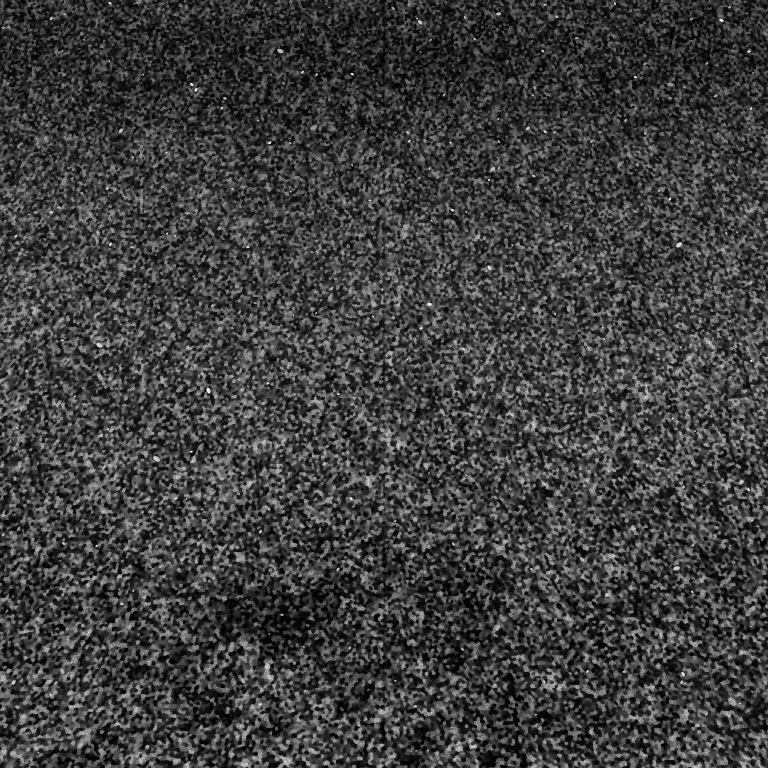
Give the GLSL for this texture, as a WebGL 2 fragment shader.

```glsl
#version 300 es
precision highp float;
// Dark granular ground seen at a shallow angle, finer towards the top.
// Blended cellular noise gives the grain, layered sines and soft bands
// shade it, and sparse rotated ellipses add pale stones.

uniform vec2 u_resolution;
out vec4 outColor;

vec3 hash3(vec2 cell, float seed) {
    vec3 q = fract((cell.xyx + seed) * vec3(0.1031, 0.1030, 0.0973));
    q += dot(q, q.yxz + 33.33);
    return fract((q.xxy + q.yzz) * q.zyx);
}

// Blended cellular noise with zero mean and unit variance
float cellField(vec2 p, float sharpness, float seed) {
    vec2 base = floor(p);
    float total = 0.0;
    float power = 0.0;
    for (int j = -1; j <= 1; j++) {
        for (int i = -1; i <= 1; i++) {
            vec2 cell = base + vec2(i, j);
            vec3 h = hash3(cell, seed);
            vec2 d = p - cell - h.xy;
            float weight = exp(-sharpness * dot(d, d));
            total += weight * (h.z - 0.5) * sqrt(12.0);
            power += weight * weight;
        }
    }
    return total / sqrt(power);
}

// Perspective map: cells per unit height grow from nearCells upwards
vec2 groundPlane(vec2 uv, float nearCells, float growth) {
    float cells = nearCells + growth * uv.y;
    return vec2((uv.x - 0.5) * cells, uv.y * (nearCells + 0.5 * growth * uv.y));
}

float bump(float x, float center, float width) {
    float d = (x - center) / width;
    return exp(-d * d);
}

// Broad uneven patches
float patches(vec2 p) {
    float sum = 0.0;
    float amplitude = 0.5;
    for (int i = 0; i < 4; i++) {
        sum += amplitude * sin(p.x + 1.3 * sin(p.y)) * sin(p.y + 1.1 * sin(p.x + 2.0));
        p = mat2(1.4, 1.1, -1.1, 1.4) * p + 1.7;
        amplitude *= 0.65;
    }
    return sum;
}

// Light and dark bands across the ground
float bands(float y) {
    float middle = smoothstep(0.2, 0.48, y) * (1.0 - smoothstep(0.55, 0.85, y));
    return 0.28 * middle - 0.6 * bump(y, 0.93, 0.1)
         - 0.12 * bump(y, 0.16, 0.1) + 0.2 * bump(y, 0.0, 0.06);
}

// Dark hollows gathered in the lower part
float hollows(vec2 uv) {
    float area = (1.0 - smoothstep(0.12, 0.38, uv.y)) * bump(uv.x, 0.36, 0.35);
    return area * smoothstep(0.6, 1.7, cellField(uv * 26.0, 4.0, 5.0));
}

// Sparse elliptical stones, at most one per cell; returns brightness
float stones(vec2 uv, float cells, float chance, float radius, float seed) {
    vec2 p = uv * cells;
    vec2 cell = floor(p);
    vec3 place = hash3(cell, seed);
    vec3 shape = hash3(cell, seed + 17.0);
    vec2 d = (p - cell - mix(vec2(0.25), vec2(0.75), place.xy)) / cells;
    float angle = (shape.x - 0.5) * 2.4;
    d = mat2(cos(angle), -sin(angle), sin(angle), cos(angle)) * d;
    float size = radius * mix(0.6, 1.15, shape.y);
    float edge = length(d * vec2(0.8, 1.3)) - size;
    float blur = 0.8 / u_resolution.y;
    float cover = 1.0 - smoothstep(-blur, blur, edge);
    return cover * step(place.z, chance) * mix(0.55, 1.0, shape.z);
}

void main() {
    vec2 uv = gl_FragCoord.xy / u_resolution.y;

    // Grain: fine cells, with a weaker coarse layer
    float grain = cellField(groundPlane(uv, 225.0, 100.0), 6.0, 0.0);
    float clumps = cellField(groundPlane(uv, 60.0, 35.0), 4.0, 9.0);
    float contrast = mix(1.12, 0.82, smoothstep(0.0, 0.95, uv.y));

    // Combined deviation from the middle tone
    float deviation = contrast * grain + 0.2 * clumps
                    + 0.22 * patches(uv * vec2(7.0, 9.0))
                    + bands(uv.y) - 1.3 * hollows(uv);

    // Skewed tone curve: deep gaps, few bright grains
    float tone = 0.225 + 0.14 * deviation + 0.02 * deviation * deviation;

    // Pale stones and smaller flecks
    float pale = stones(uv, 21.0, 0.08, 0.0036, 31.0);
    pale = max(pale, stones(uv, 67.0, 0.06, 0.0019, 53.0));
    tone = max(tone, 0.95 * pale);

    outColor = vec4(vec3(clamp(tone, 0.02, 1.0)), 1.0);
}
```
